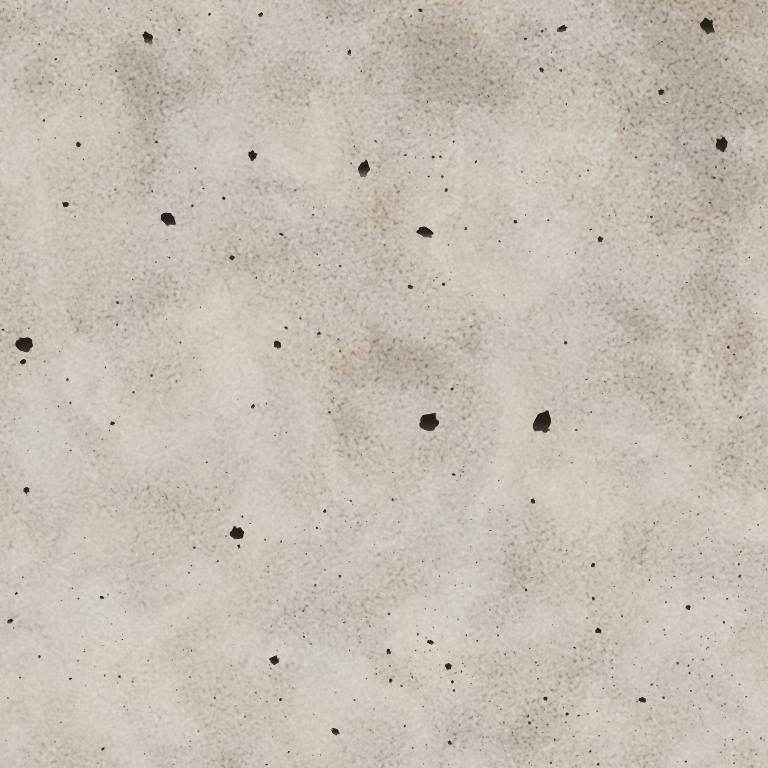
Give the GLSL for this texture, as a Shadertoy shader.

```glsl
// Weathered pale concrete: cloudy stains, fine sandy grain and scattered dark air pores.

const vec3 CEMENT = vec3(0.785, 0.752, 0.710);
const vec3 PALE_LIME = vec3(0.835, 0.815, 0.775);
const vec3 BROWN_STAIN = vec3(0.655, 0.600, 0.550);
const vec3 PORE_DARK = vec3(0.130, 0.110, 0.090);
const vec3 PORE_FLOOR = vec3(0.470, 0.420, 0.365);

// Integer hash: three random values in 0..1 per cell and seed
vec3 hash3(vec2 cell, float seed) {
    uvec3 v = uvec3(ivec3(vec3(cell, seed)));
    v = v * 1664525u + 1013904223u;
    v.x += v.y * v.z; v.y += v.z * v.x; v.z += v.x * v.y;
    v ^= v >> 16u;
    v.x += v.y * v.z; v.y += v.z * v.x; v.z += v.x * v.y;
    return vec3(v >> 16u) / 65535.0;
}

mat2 rotation(float angle) {
    float c = cos(angle), s = sin(angle);
    return mat2(c, s, -s, c);
}

float cornerSlope(vec2 cell, vec2 offset, float seed) {
    float angle = 6.2832 * hash3(cell, seed).x;
    return dot(vec2(cos(angle), sin(angle)), offset);
}

// Gradient noise, roughly -0.7..0.7
float gradientNoise(vec2 p, float seed) {
    vec2 i = floor(p), f = fract(p);
    vec2 u = f * f * f * (f * (f * 6.0 - 15.0) + 10.0);
    vec2 e = vec2(1.0, 0.0);
    float low = mix(cornerSlope(i, f, seed), cornerSlope(i + e.xy, f - e.xy, seed), u.x);
    float high = mix(cornerSlope(i + e.yx, f - e.yx, seed), cornerSlope(i + e.xx, f - e.xx, seed), u.x);
    return mix(low, high, u.y);
}

float fbm(vec2 p, float seed) {
    float sum = 0.0, amplitude = 0.5;
    for (int octave = 0; octave < 5; octave++) {
        sum += amplitude * gradientNoise(p, seed + float(octave));
        p = rotation(0.6) * p * 2.03;
        amplitude *= 0.55;
    }
    return sum;
}

// One pore at most per cell. Returns coverage and how lit the pore floor is.
vec2 pores(vec2 p, float cells, float density, vec2 radiusRange, float pixel, float seed) {
    vec2 cell = floor(p * cells);
    vec3 place = hash3(cell, seed);
    vec3 form = hash3(cell, seed + 1.0);
    if (place.z > density) return vec2(0.0);

    float radius = mix(radiusRange.x, radiusRange.y, form.x * form.x);
    float margin = min(2.0 * radius * cells, 0.45);
    vec2 offset = p - (cell + mix(vec2(margin), vec2(1.0 - margin), place.xy)) / cells;
    vec2 q = rotation(6.2832 * form.y) * offset;
    q.x *= mix(1.0, 1.65, form.z);
    float ragged = 1.0 + 0.5 * gradientNoise(q / radius * 1.3 + 40.0 * form.xy, seed + 2.0);
    float dist = length(q) - radius * ragged;

    float coverage = 1.0 - smoothstep(-0.8 * pixel, 0.8 * pixel, dist);
    float lit = smoothstep(0.2, -1.0, offset.y / radius) * form.z;
    return vec2(coverage, lit);
}

vec3 addPores(vec3 color, vec2 pore, float strength) {
    return mix(color, mix(PORE_DARK, PORE_FLOOR, pore.y), pore.x * strength);
}

// Cloudy stains, pale vertical smears and sandy grain
vec3 concreteSurface(vec2 p) {
    vec2 warp = 0.10 * vec2(fbm(p * 4.0, 10.0), fbm(p * 4.0, 20.0));
    float clouds = fbm((p + warp) * vec2(5.0, 4.0), 30.0);
    float blotches = fbm((p + warp) * 13.0, 40.0);
    float smears = fbm((p + 2.0 * warp) * vec2(11.0, 4.5), 50.0);
    float corner = smoothstep(1.25, 2.0, p.x + p.y);

    float stain = clouds + 0.55 * blotches + 0.10 * (p.y - 0.5) + 0.25 * corner;
    float lime = smoothstep(0.05, 0.32, smears - 0.4 * stain);
    float rough = smoothstep(-0.22, 0.30, stain) * (1.0 - 0.6 * lime);

    vec3 color = mix(CEMENT, BROWN_STAIN, 0.62 * smoothstep(0.02, 0.48, stain));
    color = mix(color, PALE_LIME, 0.55 * smoothstep(0.02, -0.28, stain));
    color = mix(color, PALE_LIME, 0.60 * lime);
    color += vec3(0.035, 0.0, -0.025) * fbm(p * 6.0, 60.0);

    float coarse = gradientNoise(rotation(0.4) * p * 135.0, 70.0);
    float fine = gradientNoise(rotation(1.1) * p * 225.0, 71.0);
    float grain = 0.6 * coarse + 0.8 * fine;
    color += grain * mix(0.055, 0.125, rough);
    float pits = smoothstep(0.22, 0.60, -grain) * rough;
    return color - 0.11 * pits * vec3(0.95, 1.0, 1.03);
}

void mainImage(out vec4 fragColor, in vec2 fragCoord) {
    float pixel = 1.0 / iResolution.y;
    vec2 p = fragCoord * pixel;
    vec3 color = concreteSurface(p);

    // Pinholes gather in patches, most of all toward the lower right
    float patches = 0.8 + 2.5 * fbm(p * 5.0, 80.0);
    float crowd = max(patches, 0.1) * mix(0.6, 1.7, smoothstep(0.5, 0.1, p.y) * smoothstep(0.0, 0.8, p.x));
    color = addPores(color, pores(p, 95.0, 0.10 * crowd, vec2(0.0006, 0.0013), pixel, 100.0), 0.55);
    color = addPores(color, pores(p, 62.0, 0.10 * crowd, vec2(0.0009, 0.0020), pixel, 110.0), 0.80);

    // Larger air pores
    color = addPores(color, pores(p, 25.0, 0.075, vec2(0.0019, 0.0036), pixel, 120.0), 0.92);
    color = addPores(color, pores(p, 13.0, 0.10, vec2(0.0040, 0.0065), pixel, 130.0), 0.95);
    color = addPores(color, pores(p, 6.0, 0.22, vec2(0.0085, 0.0150), pixel, 140.0), 0.97);

    fragColor = vec4(clamp(color, 0.0, 1.0), 1.0);
}
```
